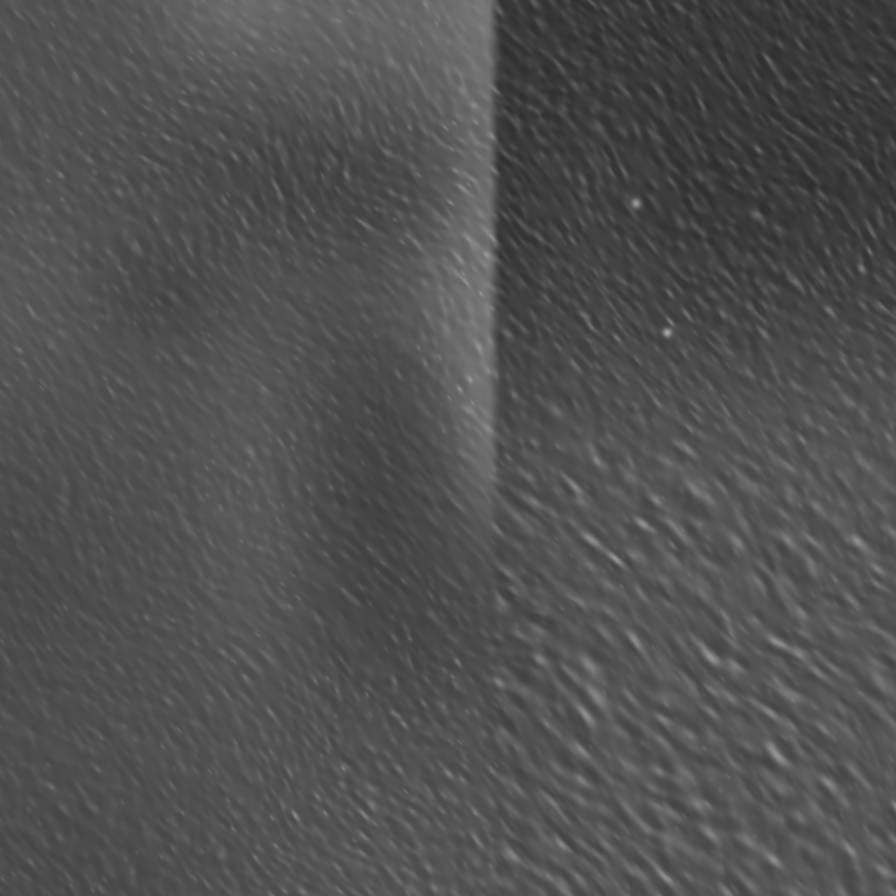
Reproduce this texture procedurally as a three.js fragment shader.

```glsl
// Grey rippled surface split by a vertical fold: a lit ridge on its left, a deep
// shadow on its right. Soft elliptical blobs set the broad tone; embossed, stretched
// cellular noise, gently bent by layered sines, adds ripples, grain and flecks.

varying vec2 vUv;

const float FOLD_X = 0.552;        // place of the vertical fold
const float FOLD_SOFTNESS = 0.008;
const float FOLD_END = 0.35;       // height where the ridge dies out
const float LEFT_TONE = 0.322;
const float RIGHT_TONE = 0.345;
const float SHADOW_TONE = 0.228;
const float RIDGE_GAIN = 0.14;
const float RIPPLE_ANGLE = -0.74;
const float GRAIN_ANGLE = -0.88;
const vec2 RIPPLE_SCALE = vec2(35.0, 78.0);  // cells along and across
const vec2 GRAIN_SCALE = vec2(64.0, 122.0);
const vec2 FLECK_SCALE = vec2(42.0, 70.0);
const float EMBOSS_STEP = 0.55;              // in cells
const float RIPPLE_GAIN = 0.090;
const float GRAIN_GAIN = 0.076;
const float FLECK_GAIN = 0.15;

vec3 hash3(vec2 cell) {
  vec3 h = fract(vec3(cell.xyx) * vec3(0.1031, 0.1030, 0.0973));
  h += dot(h, h.yxz + 33.33);
  return fract((h.xxy + h.yzz) * h.zyx);
}

// Soft elliptical spot, 1 at its centre
float blob(vec2 p, vec2 center, vec2 radius) {
  vec2 d = (p - center) / radius;
  return exp(-dot(d, d));
}

// Layered sines that bend the ripples
vec2 bend(vec2 p) {
  return 0.006 * vec2(sin(p.y * 19.0 + 2.0 * sin(p.x * 9.0)),
                      sin(p.x * 17.0 + 2.0 * sin(p.y * 11.0)))
       + 0.0012 * sin(p.yx * 83.0 + p * 47.0);
}

// Coordinates along and across a slanted direction
vec2 slant(vec2 p, float angle) {
  float c = cos(angle), s = sin(angle);
  return vec2(c * p.x + s * p.y, c * p.y - s * p.x);
}

// Smooth signed cellular noise: one random bump per cell
float cellNoise(vec2 q) {
  vec2 base = floor(q);
  float sum = 0.0;
  for (int j = -1; j <= 1; j++) {
    for (int i = -1; i <= 1; i++) {
      vec2 cell = base + vec2(float(i), float(j));
      vec3 h = hash3(cell);
      vec2 d = q - cell - h.xy;
      sum += (2.0 * h.z - 1.0) * exp(-4.5 * dot(d, d));
    }
  }
  return sum;
}

// Side-lit relief: light and dark flanks, with sharper crests
float relief(vec2 q) {
  float n = cellNoise(q) - cellNoise(q + vec2(0.0, EMBOSS_STEP));
  return n + 0.5 * n * n - 0.05;
}

// Sparse bright slivers, kept inside their cells
float flecks(vec2 q) {
  vec2 cell = floor(q);
  vec3 h = hash3(cell + 57.0);
  vec2 d = (fract(q) - 0.3 - 0.4 * h.xy) / vec2(0.17, 0.13);
  return smoothstep(0.72, 1.0, h.z) * exp(-dot(d, d));
}

// Left side: clouded tone and the lit ridge
float leftTone(vec2 p) {
  float tone = LEFT_TONE;
  tone += 0.08 * blob(p, vec2(0.26, 1.00), vec2(0.09, 0.07));
  tone += 0.08 * blob(p, vec2(0.47, 1.00), vec2(0.16, 0.13));
  tone += 0.025 * blob(p, vec2(0.03, 0.67), vec2(0.10, 0.10));
  tone += 0.03 * blob(p, vec2(0.28, 0.44), vec2(0.06, 0.20));
  tone += 0.02 * blob(p, vec2(0.45, 0.03), vec2(0.20, 0.15));
  tone -= 0.045 * blob(p, vec2(0.36, 0.80), vec2(0.17, 0.08));
  tone -= 0.04 * blob(p, vec2(0.18, 0.67), vec2(0.08, 0.06));
  tone -= 0.05 * blob(p, vec2(0.42, 0.45), vec2(0.08, 0.19));
  tone -= 0.03 * blob(p, vec2(0.00, 0.36), vec2(0.15, 0.15));
  tone -= 0.025 * blob(p, vec2(0.05, 0.00), vec2(0.22, 0.16));
  tone -= 0.02 * blob(p, vec2(0.50, 0.29), vec2(0.12, 0.09));

  float width = mix(0.035, 0.055, smoothstep(0.40, 0.58, p.y));
  width += 0.035 * blob(p, vec2(p.x, 0.67), vec2(1.0, 0.08));
  float across = (FOLD_X - p.x) / width;
  float lit = smoothstep(FOLD_END, 0.54, p.y) * mix(1.0, 0.55, smoothstep(0.72, 0.95, p.y));
  return tone + RIDGE_GAIN * lit * exp(-across * across);
}

// Right side: shadow above, paler slope below
float rightTone(vec2 p) {
  float tilt = p.y - 0.12 * (p.x - FOLD_X);
  float tone = mix(RIGHT_TONE, SHADOW_TONE, smoothstep(0.40, 0.78, tilt));
  tone += 0.03 * blob(p, vec2(0.66, 0.76), vec2(0.08, 0.14));
  return tone - 0.025 * blob(p, vec2(FOLD_X, 0.32), vec2(0.08, 0.25));
}

void main() {
  vec2 p = vUv;
  float right = smoothstep(-FOLD_SOFTNESS, FOLD_SOFTNESS, p.x - FOLD_X);
  float tone = mix(leftTone(p), rightTone(p), right);

  // Coarse ripples low on the right, fine grain elsewhere
  vec2 bent = p + bend(p);
  float ripple = relief(slant(bent, RIPPLE_ANGLE) * RIPPLE_SCALE);
  float grain = relief(slant(bent, GRAIN_ANGLE) * GRAIN_SCALE);
  float coarse = right * (1.0 - smoothstep(0.38, 0.62, p.y));
  float patches = 0.5 + 0.5 * blob(p, vec2(0.44, 0.08), vec2(0.20, 0.18))
                + 0.4 * blob(p, vec2(0.32, 0.82), vec2(0.24, 0.10))
                + 0.4 * blob(p, vec2(0.53, 0.64), vec2(0.07, 0.18));
  tone += RIPPLE_GAIN * ripple * (coarse + 0.15);
  tone += GRAIN_GAIN * grain * mix(patches, 1.0 - 0.5 * coarse, right);

  // Flecks and two pale specks
  tone += FLECK_GAIN * flecks(slant(bent, GRAIN_ANGLE) * FLECK_SCALE) * mix(patches, 0.4, right);
  tone += 0.32 * blob(p, vec2(0.710, 0.773), vec2(0.0055));
  tone += 0.36 * blob(p, vec2(0.745, 0.629), vec2(0.0050));

  gl_FragColor = vec4(vec3(clamp(tone, 0.0, 1.0)), 1.0);
}
```
